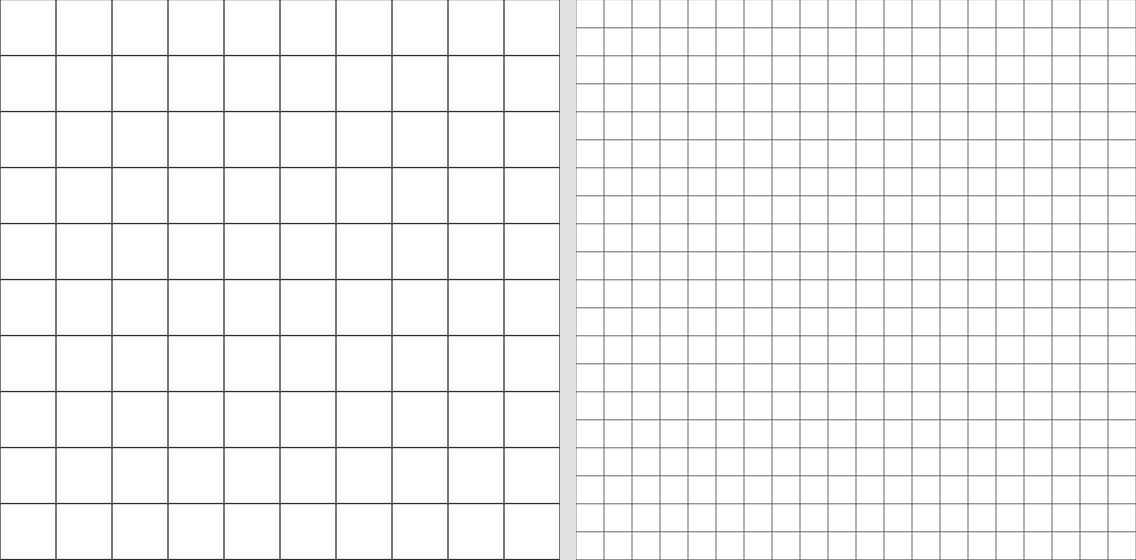
Left: one tile. Right: repeated 2 by 2.
Write a Shadertoy shader that draws this pattern.

```glsl
// A ten by ten grid of thin charcoal lines on white paper.
// Each line is a repeated strip, smoothed by its exact overlap with the pixel;
// the crossings are a touch lighter than the lines.

// Share of each pixel side covered by the nearest line, per axis
vec2 lineCoverage(vec2 uv, vec2 pixel) {
    const float cells = 10.0;
    float halfWidth = 0.00115;
    vec2 offset = (fract(uv * cells + 0.5) - 0.5) / cells;
    vec2 upper = min(offset + 0.5 * pixel, vec2(halfWidth));
    vec2 lower = max(offset - 0.5 * pixel, vec2(-halfWidth));
    return clamp((upper - lower) / pixel, 0.0, 1.0);
}

void mainImage(out vec4 fragColor, in vec2 fragCoord) {
    vec2 pixel = 1.0 / iResolution.xy;
    vec2 uv = fragCoord * pixel;

    // Horizontal lines sit slightly above the cell boundary
    vec2 cover = lineCoverage(uv - vec2(0.0, 0.0008), pixel);
    float crossing = cover.x * cover.y;
    float ink = cover.x + cover.y - crossing;

    vec3 paper = vec3(1.0);
    vec3 charcoal = mix(vec3(0.17), vec3(0.3), crossing);
    fragColor = vec4(mix(paper, charcoal, ink), 1.0);
}
```
